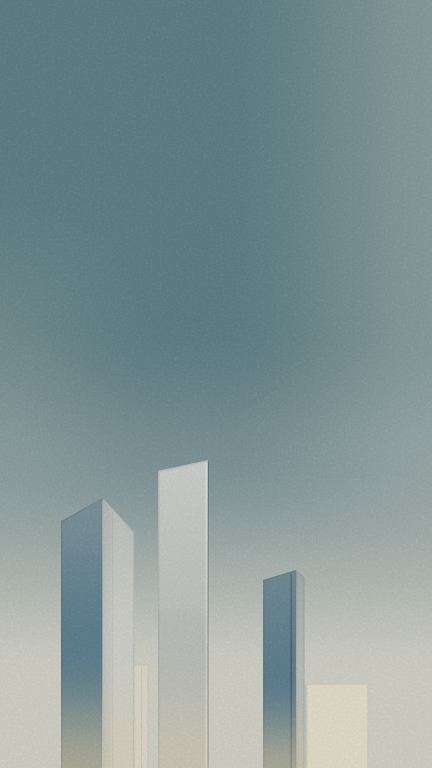
Write a WebGL 2 fragment shader that draws this background.

```glsl
#version 300 es
precision highp float;
// Pale monolithic towers standing in haze under a soft, grainy teal sky.

uniform vec2 u_resolution;
out vec4 outColor;

const vec3 TEAL = vec3(0.365, 0.485, 0.510);
const vec3 SLATE = vec3(0.490, 0.570, 0.585);
const vec3 MIST = vec3(0.610, 0.655, 0.645);
const vec3 HAZE = vec3(0.785, 0.785, 0.745);
const vec3 STEEL = vec3(0.365, 0.485, 0.545);
const vec3 SILVER = vec3(0.755, 0.770, 0.755);
const vec3 CREAM = vec3(0.855, 0.830, 0.760);
const vec3 SAND = vec3(0.660, 0.655, 0.585);

vec2 hash2(vec2 cell) {
    vec2 q = vec2(dot(cell, vec2(127.1, 311.7)), dot(cell, vec2(269.5, 183.3)));
    return fract(sin(q) * 43758.5);
}

// Distance to the nearest scattered point.
float cellular(vec2 p) {
    vec2 cell = floor(p);
    float nearest = 2.0;
    for (int j = -1; j <= 1; j++) {
        for (int i = -1; i <= 1; i++) {
            vec2 neighbor = cell + vec2(i, j);
            nearest = min(nearest, length(neighbor + hash2(neighbor) - p));
        }
    }
    return nearest;
}

// Vertical gradient, with lighter sides closing in on a dark center.
vec3 skyColor(vec2 uv) {
    vec3 color = mix(HAZE, MIST, smoothstep(0.12, 0.32, uv.y));
    color = mix(color, SLATE, smoothstep(0.26, 0.40, uv.y));
    color = mix(color, TEAL, smoothstep(0.36, 0.58, uv.y));
    float right = smoothstep(0.50, 1.05, uv.x) * smoothstep(0.15, 0.45, uv.y);
    float left = smoothstep(0.40, -0.05, uv.x) * smoothstep(0.78, 0.50, uv.y)
               * smoothstep(0.20, 0.42, uv.y);
    return mix(color, HAZE, 0.36 * right + 0.20 * left);
}

// Coverage of an upright panel: span is left and right, tops its slanted rim.
float panel(vec2 uv, vec2 span, vec2 tops, vec2 px) {
    float t = (uv.x - span.x) / (span.y - span.x);
    float rim = mix(tops.x, tops.y, clamp(t, 0.0, 1.0));
    vec2 side = clamp(vec2(uv.x - span.x, span.y - uv.x) / px.x + 0.5, 0.0, 1.0);
    return side.x * side.y * clamp((rim - uv.y) / px.y + 0.5, 0.0, 1.0);
}

// Thin vertical seam below a given height.
float seam(vec2 uv, float x, float width, float top, vec2 px) {
    float w = max(width, 0.6 * px.x);
    return smoothstep(w, 0.0, abs(uv.x - x)) * smoothstep(top, top - 2.0 * px.y, uv.y);
}

// Three-stop gradient up a face.
vec3 faceColor(float y, float height, vec3 low, vec3 mid, vec3 high) {
    float t = y / height;
    return mix(mix(low, mid, smoothstep(-0.05, 0.45, t)), high, smoothstep(0.50, 1.05, t));
}

vec3 paintPanel(vec3 base, vec3 paint, vec2 uv, vec2 span, vec2 tops, vec2 px) {
    float inner = panel(uv, span + vec2(0.003, -0.003), tops - 0.002, px);
    vec3 edged = paint * mix(0.93, 1.0, inner);
    return mix(base, edged, panel(uv, span, tops, px));
}

void main() {
    vec2 uv = gl_FragCoord.xy / u_resolution;
    vec2 px = 1.0 / u_resolution;
    float y = uv.y;
    vec3 color = skyColor(uv);

    // Low slabs.
    vec3 slab = mix(CREAM, HAZE, 0.35);
    color = paintPanel(color, slab, uv, vec2(0.308, 0.344), vec2(0.1354), px);
    color -= 0.06 * seam(uv, 0.327, 0.002, 0.134, px);
    color = paintPanel(color, CREAM, uv, vec2(0.709, 0.853), vec2(0.110, 0.111), px);

    // Left tower: shaded face, then lit face.
    vec3 shade = faceColor(y, 0.34, SAND, STEEL, mix(STEEL, MIST, 0.42));
    color = paintPanel(color, shade, uv, vec2(0.1412, 0.238), vec2(0.3216, 0.3516), px);
    vec3 lit = faceColor(y, 0.34, mix(SAND, CREAM, 0.75), mix(SILVER, CREAM, 0.25), SILVER * 0.95);
    lit *= 1.0 - 0.05 * smoothstep(0.270, 0.238, uv.x);
    color = paintPanel(color, lit, uv, vec2(0.238, 0.311), vec2(0.3516, 0.3073), px);
    color -= 0.035 * seam(uv, 0.261, 0.002, 0.336, px);
    color += 0.12 * seam(uv, 0.238, 0.003, 0.350, px);

    // Central tower, with a faint tonal break across its lower half.
    vec3 plate = faceColor(y, 0.40, mix(SAND, CREAM, 0.55), SILVER * 0.96, SILVER * 1.02);
    plate -= 0.018 * smoothstep(0.215, 0.190, y) * smoothstep(0.03, 0.12, y);
    color = paintPanel(color, plate, uv, vec2(0.366, 0.4815), vec2(0.387, 0.401), px);
    color += 0.09 * seam(uv, 0.4775, 0.003, 0.399, px);
    color -= 0.12 * seam(uv, 0.4825, 0.002, 0.400, px);

    // Right tower: broad shaded face and narrow side.
    vec3 blue = faceColor(y, 0.26, SAND, STEEL, mix(STEEL, MIST, 0.28));
    color = paintPanel(color, blue, uv, vec2(0.609, 0.685), vec2(0.2448, 0.2578), px);
    vec3 edge = faceColor(y, 0.26, mix(SAND, CREAM, 0.5), mix(MIST, HAZE, 0.5), MIST);
    color = paintPanel(color, edge, uv, vec2(0.685, 0.705), vec2(0.2578, 0.2480), px);
    color -= 0.12 * seam(uv, 0.674, 0.003, 0.254, px);
    color -= 0.06 * seam(uv, 0.707, 0.003, 0.110, px);

    // Fine film grain.
    vec2 grainPoint = uv * vec2(u_resolution.x / u_resolution.y, 1.0) * 330.0;
    color += 0.035 * (cellular(grainPoint) - 0.5);

    outColor = vec4(color, 1.0);
}
```
